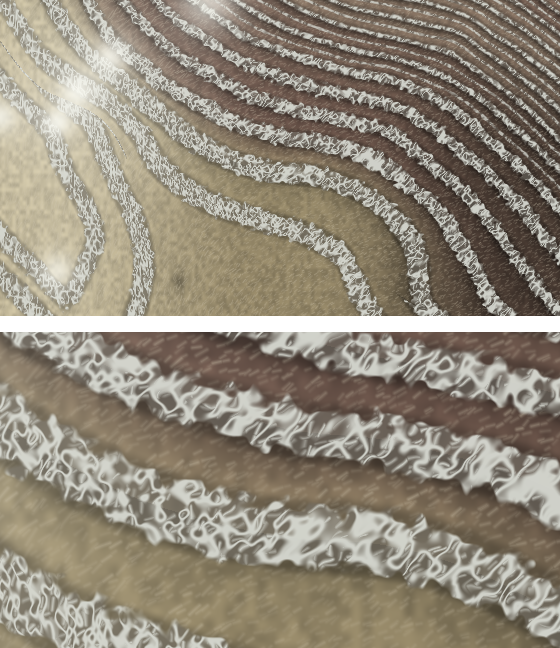
Top: the whole. Bottom: its middle third, enlarged.
Reproduce this texture procedurally as a Shadertoy shader.

```glsl
// Polished wood with wavy silver-flaked growth rings, fine pore dashes and soft glare.
const vec3 GOLD = vec3(0.56, 0.51, 0.39);
const vec3 STRAW = vec3(0.77, 0.73, 0.61);
const vec3 RED_BROWN = vec3(0.42, 0.33, 0.29);
const vec3 TAN = vec3(0.54, 0.47, 0.40);
const vec3 DARK_WOOD = vec3(0.24, 0.195, 0.165);
const vec3 PORE = vec3(0.80, 0.76, 0.67);
const vec3 GAP = vec3(0.33, 0.31, 0.28);
const vec3 SILVER = vec3(0.86, 0.87, 0.84);
const vec3 GLARE = vec3(0.98, 0.98, 0.95);
const float TILT = 0.611;        // overall slope of the rings, radians
const float WIDE_BAND = 0.029;   // half widths of the silver bands
const float THIN_BAND = 0.008;
const float HAIR_BAND = 0.004;
const float FLAKE_CELL = 0.0125;
const float PORE_CELL = 0.0175;
const float SOFT = 0.0024;       // edge softness
// Glare spots: x, depth from top, radius
const vec3 GLINTS[6] = vec3[6](
    vec3(0.245, 0.29, 0.06), vec3(0.18, 0.39, 0.045), vec3(0.35, 0.18, 0.055),
    vec3(0.18, 0.86, 0.055), vec3(0.66, 0.0, 0.09), vec3(0.0, 0.37, 0.05));

vec2 hash2(vec2 p) {
    vec3 q = fract(p.xyx * vec3(0.1031, 0.1030, 0.0973));
    q += dot(q, q.yzx + 33.33);
    return fract((q.xx + q.yz) * q.zy);
}

float noise(vec2 p) {
    vec2 i = floor(p), f = fract(p);
    f = f * f * (3.0 - 2.0 * f);
    return mix(mix(hash2(i).x, hash2(i + vec2(1, 0)).x, f.x),
               mix(hash2(i + vec2(0, 1)).x, hash2(i + vec2(1, 1)).x, f.x), f.y);
}

float bell(float x) { return exp(-x * x); }

// Height across the flowing rings; p.y runs down from the top
float flow(vec2 p) {
    float along = p.x * cos(TILT) + p.y * sin(TILT);
    float across = p.x * sin(TILT) - p.y * cos(TILT);
    float crest = along - 1.32;
    float spread = crest < 0.0 ? 0.37 : clamp(0.25 + 1.25 * across, 0.2, 1.0);
    float lift = 0.16 * bell(along / 0.27);
    lift += 0.12 * smoothstep(0.1, -0.15, across) * bell((along - 0.47) / 0.2);
    lift += mix(0.09, 0.19, smoothstep(-0.2, 0.15, across)) * bell(crest / spread);
    return across - lift;
}

// Ring number of the closed tongue at the lower left
float tongue(vec2 p) {
    float side = 0.46 * smoothstep(-0.1, 0.85, p.y) + 0.04 * bell((p.y - 0.4) / 0.1)
               - 0.06 * smoothstep(0.85, 1.1, p.y);
    float right = 2.0 + (p.x - side) / (0.14 + 0.08 * smoothstep(0.7, 0.95, p.y));
    float base = 1.0 + (p.y - p.x - 0.741) * 0.7 / 0.09;
    float h = max(0.4 - abs(right - base), 0.0);
    return clamp(max(right, base) + h * h / 1.6, 0.5, 2.5);
}

// Flowing rings above, tongue below
float ringAt(vec2 p) {
    float h = flow(p);
    float ring = 4.3 + 8.6 * h + 6.0 * h * h;
    return ring < 2.5 ? tongue(p) : ring;
}

// Scattered short strokes, one per jittered cell
float strokes(vec2 p, float cell, vec2 halfSize, float angle, float wander, float seed) {
    vec2 id = floor(p / cell);
    float ink = 0.0;
    for (int y = -1; y <= 1; y++)
    for (int x = -1; x <= 1; x++) {
        vec2 c = id + vec2(x, y);
        vec2 r = hash2(c + seed), s = hash2(c + seed + 71.0);
        vec2 d = p - (c + r) * cell;
        float a = angle + (s.x - 0.5) * wander;
        vec2 axis = vec2(cos(a), -sin(a));
        float reach = halfSize.x * mix(0.4, 1.0, s.y);
        float t = clamp(dot(d, axis), -reach, reach);
        float edge = length(d - axis * t) - halfSize.y;
        ink = max(ink, smoothstep(SOFT, -SOFT, edge) * mix(0.4, 1.0, r.y));
    }
    return ink;
}

void mainImage(out vec4 fragColor, in vec2 fragCoord) {
    vec2 p = fragCoord / iResolution.y;
    p.y = 1.0 - p.y;
    vec2 bent = p + 0.012 * (vec2(noise(p * 9.0), noise(p * 9.0 + 40.0)) - 0.5);

    // Ring number and its slope, for true distances to the ring lines
    float height = flow(bent);
    float ring = ringAt(bent);
    vec2 e = vec2(0.003, 0.0);
    float slope = length(vec2(ringAt(bent + e), ringAt(bent + e.yx)) - ring) / e.x;
    slope = clamp(slope, 3.0, 25.0);
    float level = floor(ring + 0.5);

    // Wood colour, darker toward the lower side of each ring
    vec3 wood = mix(GOLD, RED_BROWN, smoothstep(-0.08, 0.14, height));
    wood = mix(wood, TAN, smoothstep(0.15, 0.4, height) * (0.2 + 0.6 * hash2(vec2(floor(ring), 5.0)).x));
    wood = mix(wood, STRAW, 0.9 * smoothstep(0.85, 0.15, p.x) * smoothstep(0.3, -0.1, height));
    wood = mix(wood, DARK_WOOD, 0.8 * smoothstep(0.95, 1.65, p.x) * smoothstep(0.0, 0.55, p.y));
    float shade = smoothstep(0.35, 1.0, fract(ring)) * smoothstep(2.6, 4.5, ring);
    wood *= 1.0 - 0.33 * shade;
    wood *= 0.9 + 0.2 * noise(p * vec2(90.0, 70.0));
    wood *= 1.0 - 0.3 * bell(length((p - vec2(0.567, 0.89)) * vec2(1.0, 0.75)) / 0.025);

    // Pore dashes, steep at the lower left and flatter to the right
    float lean = mix(1.25, 0.5, smoothstep(0.4, 1.1, p.x + 0.5 * (1.0 - p.y)));
    float poreLength = mix(0.015, 0.006, smoothstep(0.4, 0.9, p.x));
    float pores = strokes(p, PORE_CELL, vec2(poreLength, 0.0015), lean, 0.6, 3.0);
    pores = max(pores, 0.8 * strokes(p, PORE_CELL * 0.8, vec2(0.005, 0.0013), lean, 0.8, 19.0));
    vec3 color = mix(wood, PORE, 0.5 * pores * mix(0.5, 1.0, noise(p * 14.0)));

    // Ragged silver bands, thinner toward the top, with hairlines between the upper ones
    float halfWidth = mix(WIDE_BAND, THIN_BAND, smoothstep(3.0, 10.5, ring));
    halfWidth *= mix(0.7, 1.0, smoothstep(0.0, 0.35, p.y)) * (0.85 + 0.3 * hash2(vec2(level, 9.0)).y);
    float away = abs(ring - level) / slope;
    float ragged = 0.022 * (noise(p * 85.0) - 0.5) * smoothstep(0.0, 0.02, halfWidth);
    float band = smoothstep(0.004, -0.004, away + ragged - halfWidth);
    float hair = abs(fract(ring) - 0.5) / slope + 0.4 * ragged;
    band = max(band, 0.85 * smoothstep(7.8, 8.6, ring) * smoothstep(0.0025, -0.0025, hair - HAIR_BAND));
    color *= 1.0 - 0.25 * smoothstep(halfWidth + 0.014, halfWidth, away);

    // Squiggly flakes: curled ridges of noise crossed by short strokes
    vec2 curl = p + 0.008 * (vec2(noise(p * 70.0), noise(p * 70.0 + 17.0)) - 0.5);
    vec2 axis = vec2(cos(lean + 0.3), -sin(lean + 0.3));
    vec2 grain = vec2(dot(curl, axis) * 55.0, dot(curl, vec2(-axis.y, axis.x)) * 120.0);
    float ridge = 1.0 - abs(2.0 * noise(grain + 200.0) - 1.0);
    float flakes = 0.9 * smoothstep(0.4, 0.95, ridge);
    flakes = max(flakes, strokes(curl, FLAKE_CELL, vec2(0.007, 0.0014), lean + 0.3, 1.5, 31.0));
    vec3 metal = mix(mix(GAP, wood, 0.35), SILVER, 0.1 + 0.9 * flakes);
    color = mix(color, metal, band);

    // Soft glare
    float glow = 0.2 * bell(length(p - vec2(0.25, 0.3)) / 0.38);
    for (int i = 0; i < 6; i++) {
        float d = length(p - GLINTS[i].xy) / GLINTS[i].z;
        glow += 0.55 * bell(d) + 0.1 * bell(d * 0.45);
    }
    color = mix(color, GLARE, min(glow, 0.95));
    fragColor = vec4(color, 1.0);
}
```
